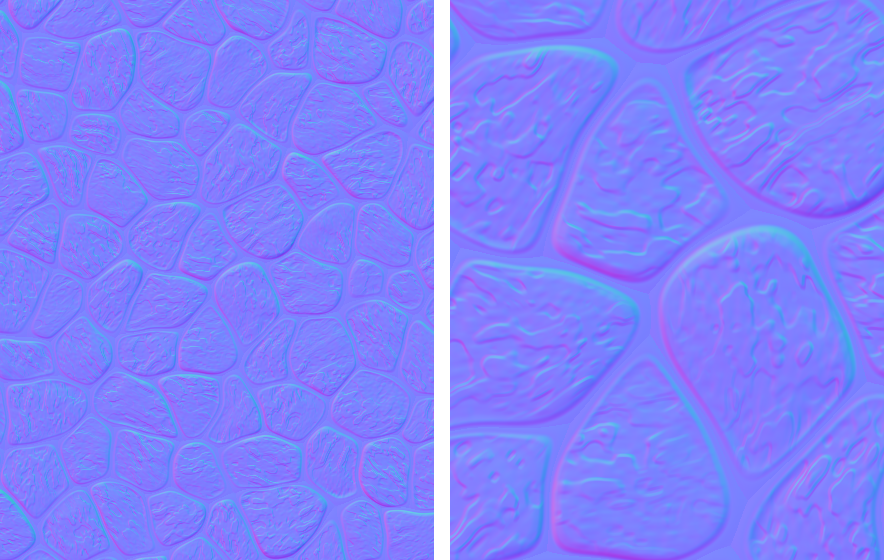
Left: the whole. Right: its middle third, enlarged.
This texture map is drawn by a Shadertoy shader. Its source:

```glsl
// Tangent-space normal map of a tightly fitted stone wall with chipped, layered faces.

const float STONES_PER_HEIGHT = 9.5;
const float JITTER       = 0.76;   // scatter of stone centres
const float SIZE_SPREAD  = 0.30;   // variation of stone size
const float MAX_STRETCH  = 1.55;   // longest stone proportion
const float CORNER_ROUND = 0.06;
const float JOINT        = 0.016;  // half width of the mortar joint
const float RIM_WIDTH    = 0.036;
const float RIM_HEIGHT   = 0.0078;
const float DOME_HEIGHT  = 0.008;
const float MORTAR_RISE  = 0.0045;
const float LAYER_HEIGHT = 0.0058; // height of one chipped step
const float LAYER_COUNT  = 2.4;
const float GRAIN_HEIGHT = 0.003;
const float SWELL_HEIGHT = 0.012;
const float TILT         = 0.05;
const float DIAGONAL     = 0.28;   // ties red against green
const float LIT_GAIN     = 1.3;    // extra slope on the upper right sides
const float SAMPLE_STEP  = 0.018;

struct Stone {
    vec2 centre;
    vec2 axis;
    float stretch;
    float weight;
};

vec3 hash3(vec2 p) {
    vec3 q = fract(p.xyx * vec3(0.1031, 0.1030, 0.0973));
    q += dot(q, q.yxz + 33.33);
    return fract((q.xxy + q.yzz) * q.zyx);
}

// Smooth noise from -0.5 to 0.5
float valueNoise(vec2 p) {
    vec2 i = floor(p), f = fract(p);
    f = f * f * f * (f * (f * 6.0 - 15.0) + 10.0);
    float low  = mix(hash3(i).x, hash3(i + vec2(1, 0)).x, f.x);
    float high = mix(hash3(i + vec2(0, 1)).x, hash3(i + vec2(1, 1)).x, f.x);
    return mix(low, high, f.y) - 0.5;
}

// One stone per cell of a brick-shifted grid
Stone stoneAt(vec2 cell) {
    vec3 h = hash3(cell + 17.0), k = hash3(cell + 71.0);
    vec2 centre = cell + 0.5 + JITTER * (h.xy - 0.5);
    centre.x += 0.5 * mod(cell.y, 2.0);
    float angle = 3.14159 * h.z;
    return Stone(centre, vec2(cos(angle), sin(angle)),
                 mix(1.0, MAX_STRETCH, k.x), SIZE_SPREAD * k.y);
}

vec2 toLocal(vec2 p, Stone s) {
    vec2 q = p - s.centre;
    return vec2(dot(q, s.axis), dot(q, vec2(-s.axis.y, s.axis.x)));
}

// Weighted elliptical distance, squared
float reach(vec2 p, Stone s) {
    vec2 q = toLocal(p, s);
    return dot(q * q, vec2(1.0 / s.stretch, s.stretch)) - s.weight;
}

vec2 nearestCell(vec2 p) {
    vec2 base = floor(p), best = base;
    float least = 1e3;
    for (int y = -2; y <= 2; y++)
    for (int x = -2; x <= 2; x++) {
        vec2 cell = base + vec2(x, y);
        float r = reach(p, stoneAt(cell));
        if (r < least) { least = r; best = cell; }
    }
    return best;
}

// Distance to the stone outline, with corners rounded by a soft minimum
float outlineDistance(vec2 p, vec2 home, Stone s) {
    float own = reach(p, s), sum = 0.0;
    for (int y = -2; y <= 2; y++)
    for (int x = -2; x <= 2; x++) {
        if (x == 0 && y == 0) continue;
        Stone other = stoneAt(home + vec2(x, y));
        float span = max(distance(other.centre, s.centre), 0.5);
        sum += exp((own - reach(p, other)) / (2.0 * span * CORNER_ROUND));
    }
    return -CORNER_ROUND * log(sum + 1e-9);
}

// Wavy split layers along the stone axis, plus fine grain
float faceRelief(vec2 p, Stone s) {
    vec2 q = toLocal(p, s) + s.centre * 7.0;
    vec2 bend = 0.09 * sin(q.yx * vec2(5.0, 4.0) + 2.0 * sin(q * 2.3));
    float field = valueNoise((q + bend) * vec2(3.2, 9.0))
                + 0.42 * valueNoise((q - bend) * vec2(11.0, 20.0));
    float level = field * LAYER_COUNT;
    float layers = floor(level) + smoothstep(0.3, 0.7, fract(level)) + 0.0;
    float chipped = smoothstep(-0.35, 0.1, valueNoise(q * 2.1 + 40.0));
    return LAYER_HEIGHT * layers * mix(0.35, 1.0, chipped)
         + GRAIN_HEIGHT * valueNoise(q * vec2(16.0, 26.0))
         + SWELL_HEIGHT * valueNoise(q * 3.0 + 9.0);
}

float wallHeight(vec2 p, vec2 home, Stone s) {
    float d = outlineDistance(p, home, s);
    float face = smoothstep(JOINT, JOINT + 0.08, d);
    vec2 lean = hash3(home + 5.0).xy - 0.5;
    return MORTAR_RISE * smoothstep(-0.07, JOINT, d)
         + RIM_HEIGHT * smoothstep(JOINT, JOINT + RIM_WIDTH, d)
         + DOME_HEIGHT * smoothstep(JOINT, 0.3, d)
         + face * (faceRelief(p, s) + TILT * dot(lean, p - s.centre));
}

void mainImage(out vec4 fragColor, in vec2 fragCoord) {
    // Layered sines make the outlines uneven
    vec2 p = fragCoord / iResolution.y * STONES_PER_HEIGHT + 3.0;
    p += 0.05 * sin(p.yx * 3.1 + vec2(0.4, 1.9)) + 0.012 * sin(p.yx * 9.7 + p);

    vec2 home = nearestCell(p);
    Stone s = stoneAt(home);
    float h = wallHeight(p, home, s);
    vec2 slope = vec2(wallHeight(p + vec2(SAMPLE_STEP, 0), home, s) - h,
                      h - wallHeight(p + vec2(0, SAMPLE_STEP), home, s)) / SAMPLE_STEP;

    // Slope to normal colour
    slope -= DIAGONAL * slope.yx;
    slope *= mix(1.0, LIT_GAIN, smoothstep(0.0, 0.3, dot(slope, vec2(-0.7, 0.7))));
    vec3 normal = normalize(vec3(slope, 1.0));
    fragColor = vec4(0.5 + 0.5 * normal, 1.0);
}
```
